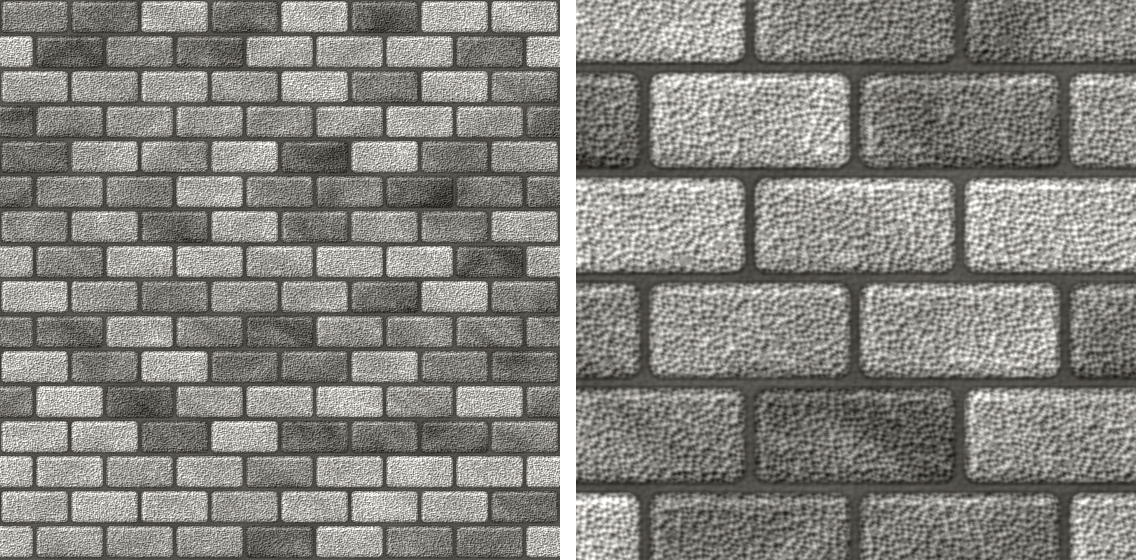
Left: the whole. Right: its middle third, enlarged.
Give the GLSL for this texture, as a WebGL 2 fragment shader.

```glsl
#version 300 es
precision highp float;
// Grey brick wall in running bond, 8 bricks across and 16 courses high.
// Rounded-box distances shape each brick and its bevel; cellular noise gives
// the embossed stone grain, and layered sines give the soft dark stains.
uniform vec2 u_resolution;
out vec4 fragColor;

vec2 hash2(vec2 p) {
  vec3 a = fract(p.xyx * vec3(0.1031, 0.1030, 0.0973));
  a += dot(a, a.yzx + 33.33);
  return fract((a.xx + a.yz) * a.zy);
}

// Distance to the nearest scattered point
float cellular(vec2 p) {
  vec2 base = floor(p);
  float nearest = 2.0;
  for (int y = -1; y <= 1; y++) {
    for (int x = -1; x <= 1; x++) {
      vec2 cell = base + vec2(x, y);
      vec2 toPoint = cell + hash2(cell + 40.0) - p;
      nearest = min(nearest, dot(toPoint, toPoint));
    }
  }
  return sqrt(nearest);
}

// Smooth stains, roughly -1 to 1
float stains(vec2 p) {
  float sum = 0.0, weight = 0.5;
  for (int i = 0; i < 4; i++) {
    p += 0.7 * sin(p.yx * 1.3 + float(i) * 2.1);
    sum += weight * sin(p.x) * sin(p.y + 1.0);
    p = mat2(1.2, 1.1, -1.1, 1.2) * p;
    weight *= 0.65;
  }
  return sum;
}

float roundedBox(vec2 p, vec2 halfSize, float radius) {
  vec2 q = abs(p) - halfSize + radius;
  return length(max(q, 0.0)) + min(max(q.x, q.y), 0.0) - radius;
}

void main() {
  vec2 uv = gl_FragCoord.xy / u_resolution;
  float pixel = 16.0 / min(u_resolution.x, u_resolution.y);

  // Brick layout: one unit is a course height, a brick cell is two units wide
  vec2 wall = uv * 16.0;
  float course = floor(wall.y);
  float shifted = wall.x + mod(course + 1.0, 2.0);
  vec2 id = vec2(mod(floor(shifted / 2.0), 8.0), course);
  vec2 p = vec2(mod(shifted, 2.0) - 0.99, fract(wall.y) - 0.52);
  vec2 halfSize = vec2(0.955, 0.45);
  float d = roundedBox(p, halfSize, 0.13);
  vec2 normal = sign(p) * normalize(max(abs(p) - halfSize + 0.13, 0.0) + 1e-4);
  float facingLight = dot(normal, vec2(-0.35, 0.9));

  // Stone grain lit from above, with coarser pitting
  vec2 grit = uv * vec2(270.0, 320.0) + uv.yx * vec2(60.0, -40.0);
  float emboss = cellular(grit) - cellular(grit + vec2(-0.35, 0.6));
  float pits = cellular(grit * 0.47 + 9.0) - 0.45;
  float grain = 0.42 * emboss + 0.22 * pits;

  // Brick tone: mostly pale, a few dark, stained more where darker
  vec2 rnd = hash2(id + 7.0);
  float darkness = rnd.x * rnd.x;
  float stain = stains(wall * vec2(1.6, 2.1) + rnd.y * 1.5);
  float tone = mix(0.70, 0.36, darkness) + stain * (0.09 + 0.06 * darkness);
  float brick = tone + grain * (0.35 + tone);

  // Bevel: bright rim just inside, falling off to the edge
  float rim = exp(-pow((d + 0.085) / 0.04, 2.0));
  brick += rim * (0.04 + 0.13 * facingLight);
  brick *= 1.0 - smoothstep(-0.075, 0.01, d) * (0.32 - 0.14 * facingLight);

  // Mortar, shaded next to the bricks and below them
  float mortar = 0.25 + 0.05 * stains(wall * 1.3 + 5.0) + 0.12 * grain;
  mortar += 0.08 * smoothstep(0.0, 0.05, d) * (0.5 + 0.5 * abs(normal.y));
  mortar -= 0.05 * max(-normal.y, 0.0) * (1.0 - smoothstep(0.0, 0.04, d));

  float softness = max(pixel * 0.7, 0.02);
  float value = mix(brick, mortar, smoothstep(-softness, softness, d));
  vec3 warmTint = vec3(0.01, 0.0, -0.02);
  fragColor = vec4(clamp(value + warmTint, 0.0, 1.0), 1.0);
}
```
